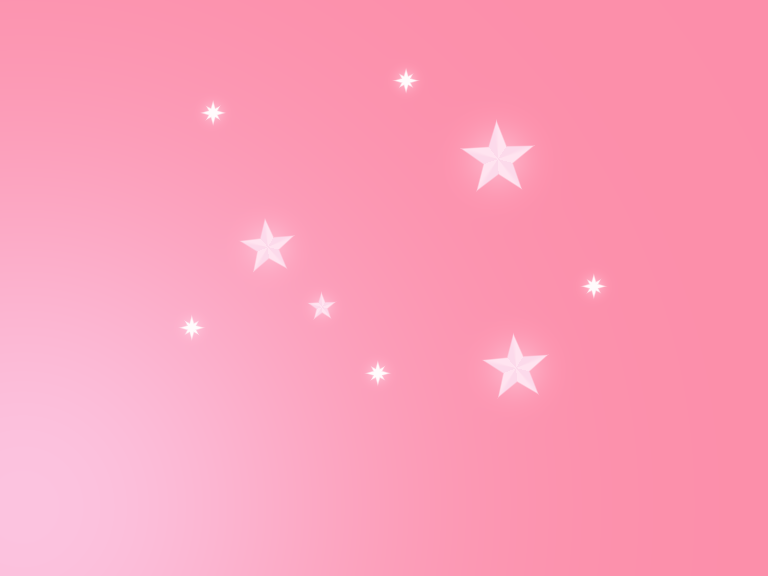
Reproduce this background procedurally as a Shadertoy shader.

```glsl
// Pale five-pointed stars and small white sparkles on a pink backdrop.
// A Gaussian glow lights the lower left; every star is a folded polar
// distance function with a soft halo. Lengths are in canvas heights.

const float PI = 3.14159265;

// Signed edge distance of an upright star; "side" tells the half of each ray.
float starDistance(vec2 p, float points, float radius, float innerRatio,
                   float turn, out float side) {
    float sector = PI / points;
    float angle = mod(atan(p.x, p.y + 1e-6) + turn + sector, 2.0 * sector) - sector;
    side = angle;
    vec2 q = length(p) * vec2(cos(angle), abs(sin(angle)));
    vec2 tip = vec2(radius, 0.0);
    vec2 edge = radius * innerRatio * vec2(cos(sector), sin(sector)) - tip;
    return dot(q - tip, normalize(vec2(edge.y, -edge.x)));
}

void mainImage(out vec4 fragColor, in vec2 fragCoord) {
    vec2 p = fragCoord / iResolution.y;
    p.x += 0.5 * (4.0 / 3.0 - iResolution.x / iResolution.y);
    float pixel = 1.0 / iResolution.y;
    float side;

    // Backdrop: rose, lifted to pale pink around the lower left
    float glow = exp(-dot(p - vec2(0.04, 0.12), p - vec2(0.04, 0.12)) / 0.36);
    vec3 color = mix(vec3(0.99, 0.558, 0.665), vec3(0.99, 0.765, 0.875), glow);

    // Large stars: centre, radius, turn
    vec4 stars[4] = vec4[4](
        vec4(0.8646, 0.724, 0.066, 0.04), vec4(0.465, 0.571, 0.049, 0.10),
        vec4(0.559, 0.467, 0.0243, 0.04), vec4(0.896, 0.361, 0.059, 0.08));
    for (int i = 0; i < 4; i++) {
        vec2 q = p - stars[i].xy;
        float radius = stars[i].z;
        float d = starDistance(q, 5.0, radius, 0.40, stars[i].w, side);
        float halo = exp(-pow(length(q) / radius, 2.0) * 1.5);
        color = mix(color, vec3(1.0, 0.84, 0.90), 0.48 * halo);

        // Faint facets, brighter on one half of each ray
        float facet = smoothstep(-0.12, 0.12, side);
        vec3 fill = mix(vec3(0.99, 0.855, 0.92), vec3(1.0, 0.895, 0.94), facet);
        color = mix(color, fill, smoothstep(pixel, -pixel, d));
    }

    // Sparkles: eight short rays with four longer ones over them
    vec2 sparkles[5] = vec2[5](
        vec2(0.370, 0.804), vec2(0.705, 0.860), vec2(1.031, 0.503),
        vec2(0.333, 0.431), vec2(0.656, 0.352));
    for (int i = 0; i < 5; i++) {
        vec2 q = p - sparkles[i];
        float d = min(starDistance(q, 8.0, 0.0155, 0.50, 0.0, side),
                      starDistance(q, 4.0, 0.0200, 0.32, 0.0, side));
        color = mix(color, vec3(1.0, 0.86, 0.91), 0.5 * exp(-dot(q, q) / 0.0003));
        color = mix(color, vec3(1.0, 0.985, 0.99), smoothstep(pixel, -pixel, d));
    }

    fragColor = vec4(color, 1.0);
}
```
